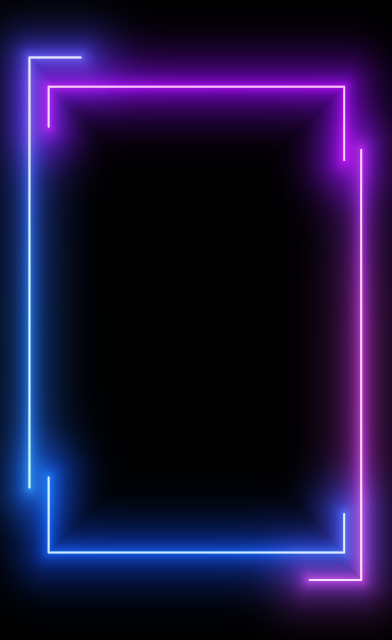
This background is drawn by a Shadertoy shader. Its source:

```glsl
// Four open neon brackets form a tall offset frame on black.
// Each is the distance to a three-segment path, lit by a white-hot core,
// a tight coloured glow and a broad soft halo, then added together.

#define ASPECT 0.6146
#define CORE_WIDTH 0.0013
#define GLOW_RADIUS 0.012
#define HALO_RADIUS 0.062
#define GLOW_GAIN 0.85
#define HALO_GAIN 0.42

const vec3 INDIGO = vec3(0.24, 0.32, 1.00);
const vec3 AZURE  = vec3(0.13, 0.42, 0.95);
const vec3 COBALT = vec3(0.07, 0.31, 1.00);
const vec3 VIOLET = vec3(0.57, 0.04, 1.00);
const vec3 PURPLE = vec3(0.50, 0.13, 0.85);
const vec3 PINK   = vec3(0.72, 0.20, 0.82);

float segmentDistance(vec2 p, vec2 a, vec2 b) {
    vec2 ap = p - a, ab = b - a;
    float along = clamp(dot(ap, ab) / max(dot(ab, ab), 1e-6), 0.0, 1.0);
    return length(ap - ab * along);
}

float bracketDistance(vec2 p, vec2 a, vec2 b, vec2 c, vec2 d) {
    return min(segmentDistance(p, b, c),
           min(segmentDistance(p, a, b), segmentDistance(p, c, d)));
}

// Light from one tube at distance d
vec3 neon(float d, vec3 tint, float haloStrength) {
    float pixel = 1.0 / iResolution.y;
    float width = max(CORE_WIDTH, 0.6 * pixel);
    float core = 1.0 - smoothstep(width * 0.4, width + 0.7 * pixel, d);
    float glow = GLOW_GAIN * exp(-d / GLOW_RADIUS);
    float halo = HALO_GAIN * haloStrength * exp(-d * d / (HALO_RADIUS * HALO_RADIUS));
    return tint * (glow + halo) + mix(tint, vec3(1.0), 0.75) * core * 1.3;
}

void mainImage(out vec4 fragColor, in vec2 fragCoord) {
    vec2 p = fragCoord / iResolution.xy * vec2(ASPECT, 1.0);

    // Outer brackets: left side with a top hook, right side with a bottom hook
    float left = bracketDistance(p, vec2(0.1263, 0.9102), vec2(0.0462, 0.9102),
                                 vec2(0.0462, 0.2383), vec2(0.0462, 0.2383));
    float right = bracketDistance(p, vec2(0.5664, 0.7656), vec2(0.5664, 0.0938),
                                  vec2(0.4857, 0.0938), vec2(0.4857, 0.0938));

    // Inner brackets: top and bottom bars with uneven arms
    float top = bracketDistance(p, vec2(0.0762, 0.8021), vec2(0.0762, 0.8646),
                                vec2(0.5397, 0.8646), vec2(0.5397, 0.7500));
    float bottom = bracketDistance(p, vec2(0.0762, 0.2539), vec2(0.0762, 0.1367),
                                   vec2(0.5397, 0.1367), vec2(0.5397, 0.1966));

    // Tints drift along the tall sides
    vec3 leftTint = mix(AZURE, INDIGO, smoothstep(0.45, 0.9, p.y));
    vec3 rightTint = mix(PINK, PURPLE, smoothstep(0.45, 0.8, p.y));

    vec3 light = neon(left, leftTint, 0.75) + neon(right, rightTint, 0.7)
               + neon(top, VIOLET, 1.0) + neon(bottom, COBALT, 0.9);

    // Soft shoulder keeps overlapping glows from clipping
    vec3 color = light / pow(1.0 + pow(light, vec3(3.0)), vec3(1.0 / 3.0));
    fragColor = vec4(color, 1.0);
}
```
